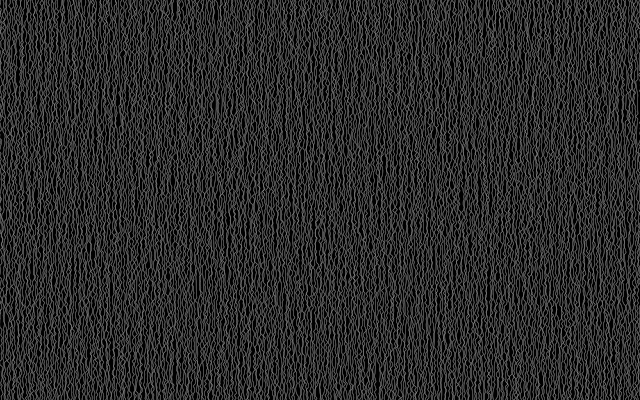
This pattern is drawn by a Shadertoy shader. Its source:

```glsl
// Fine grey threads hang side by side on black and waver left and right.
// Each thread sums a quick kinked wobble and a slow drift; its overlap
// with the pixel gives the shade, so edges stay smooth at every size.

const float STRANDS = 176.0;      // threads per canvas height
const float KNOTS = 150.0;        // quick knots per canvas height
const float DRIFT_KNOTS = 22.0;   // slow knots per canvas height
const float SWAY = 1.1;           // quick range, in thread spacings
const float DRIFT = 0.9;          // slow range, in thread spacings
const float THREAD_WIDTH = 0.0013; // in canvas heights
const float SOFTNESS = 1.2;       // filter width, in pixels
const int ROWS = 3;               // vertical samples per pixel
const vec3 GROUND = vec3(0.004);
const vec3 THREAD = vec3(0.7);

float hash(vec2 p) {
    vec3 q = fract(vec3(p.xyx) * 0.1031);
    q += dot(q, q.yzx + 33.33);
    return fract((q.x + q.y) * q.z);
}

// Offset from -0.5 to 0.5 through random knots, with softened kinks
float wobble(float id, float y, float knots, float seed) {
    float t = y * knots + hash(vec2(id, seed));
    float knot = floor(t) + seed;
    float f = fract(t);
    float blend = mix(f, smoothstep(0.0, 1.0, f), 0.5);
    return mix(hash(vec2(id, knot + 3.0)), hash(vec2(id, knot + 4.0)), blend) - 0.5;
}

// Sideways position of a thread at height y, in thread spacings
float strandPosition(float id, float y) {
    return id + 0.5 + SWAY * wobble(id, y, KNOTS, 17.0)
                    + DRIFT * wobble(id, y, DRIFT_KNOTS, 411.0);
}

// Share of a filter span covered by a band of the given width
float bandCoverage(float distance, float width, float span) {
    float low = max(-0.5 * span, distance - 0.5 * width);
    float high = min(0.5 * span, distance + 0.5 * width);
    return max(high - low, 0.0) / span;
}

// Coverage by the threads around point p; crossings add up softly
float strandCoverage(vec2 p, float span) {
    float cell = floor(p.x * STRANDS);
    float stepY = 0.05 / KNOTS;
    float energy = 0.0;
    for (int i = -2; i <= 2; i++) {
        float id = cell + float(i);
        float x = strandPosition(id, p.y) / STRANDS;
        float above = strandPosition(id, p.y + stepY) / STRANDS;
        // Slanted parts cross a row over a wider span
        float slant = min(length(vec2(1.0, (above - x) / stepY)), 2.0);
        float cover = bandCoverage(x - p.x, THREAD_WIDTH * slant, span);
        energy += cover * cover;
    }
    return min(sqrt(energy), 1.0);
}

void mainImage(out vec4 fragColor, in vec2 fragCoord) {
    float pixel = 1.0 / iResolution.y;
    vec2 p = fragCoord * pixel;

    // Average a few rows inside the pixel
    float coverage = 0.0;
    for (int i = 0; i < ROWS; i++) {
        float shift = (float(i) + 0.5) / float(ROWS) - 0.5;
        coverage += strandCoverage(p + vec2(0.0, shift * pixel), pixel * SOFTNESS);
    }
    coverage /= float(ROWS);

    fragColor = vec4(mix(GROUND, THREAD, coverage), 1.0);
}
```
